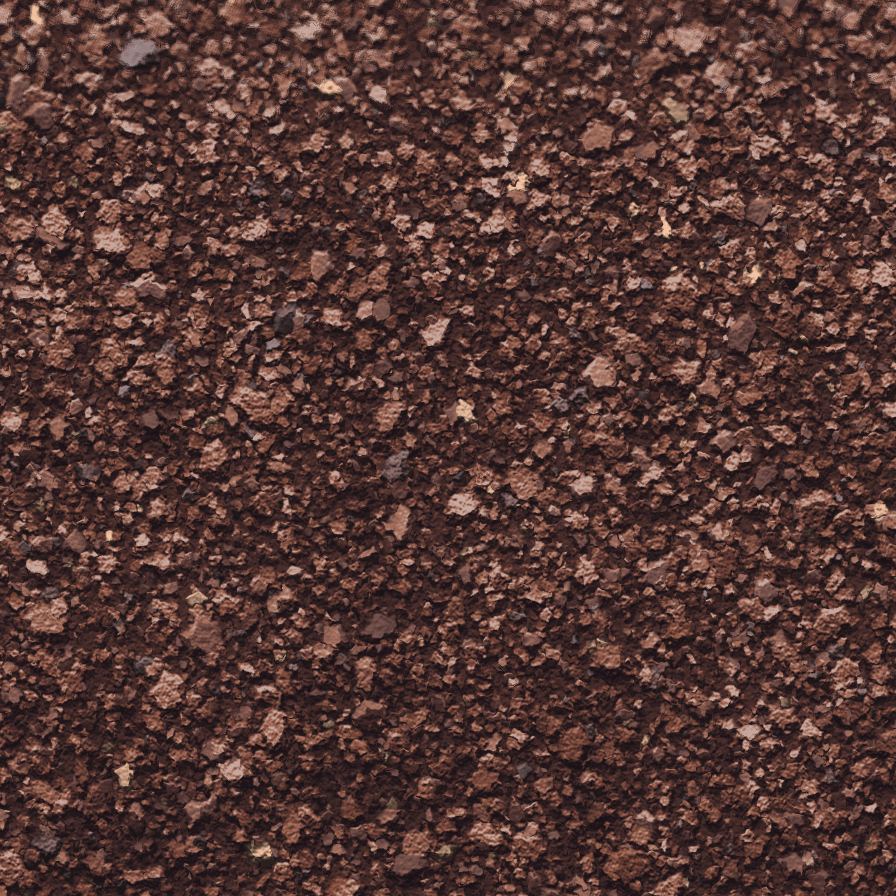
A three.js fragment shader for this texture:

```glsl
// A heap of coarse brown grounds lit from above. Three sizes of faceted grains
// are scattered on jittered grids and the highest one wins at each point; gradient
// noise crumbles their outlines and faces, and height gives the dark gaps.
varying vec2 vUv;

const vec3 GAP_COLOR = vec3(0.10, 0.07, 0.09);
const vec3 DEEP_BROWN = vec3(0.28, 0.175, 0.165);
const vec3 RED_BROWN = vec3(0.475, 0.27, 0.21);
const vec3 DULL_BROWN = vec3(0.45, 0.315, 0.295);
const vec3 LIGHT_BROWN = vec3(0.645, 0.43, 0.355);
const vec3 PALE_GLINT = vec3(0.78, 0.66, 0.62);
const vec3 SLATE = vec3(0.44, 0.39, 0.42);
const vec3 CREAM = vec3(0.90, 0.72, 0.59);

const vec3 LIGHT = vec3(-0.15, 0.72, 0.68);
const float COARSE_CELLS = 27.0;     // cells across for the largest grains
const float LAYER_RATIO = 1.7;       // each layer is finer by this factor
const float PILE_DEPTH = 0.013;      // spread of resting heights
const float WALL_SLOPE = 1.6;
const float CRUMBLE = 0.0055;        // wobble of the outlines
const float GRIT = 1.0;              // strength of the surface relief
const float GAP_LIGHT = 0.46;        // light left at the bottom of the heap
const float SHADOW = 0.50;           // strength of the cast shadows
const float EXPOSURE = 1.08;
const mat2 FIFTH_TURN = mat2(0.309, 0.951, -0.951, 0.309);

struct Grain {
  float height;
  float rim;
  vec2 lean;
  vec4 id;
};

vec4 hash4(vec2 p) {
  vec4 q = fract(p.xyxy * vec4(0.1031, 0.1030, 0.0973, 0.1099));
  q += dot(q, q.wzxy + 33.33);
  return fract((q.xxyz + q.yzzw) * q.zywx);
}

float slopeAt(vec2 cell, vec2 offset, vec2 f) {
  return dot(hash4(cell + offset).xy * 2.0 - 1.0, f - offset);
}

float gradientNoise(vec2 p) {
  vec2 c = floor(p), f = p - c;
  vec2 u = f * f * f * (f * (f * 6.0 - 15.0) + 10.0);
  return mix(mix(slopeAt(c, vec2(0, 0), f), slopeAt(c, vec2(1, 0), f), u.x),
             mix(slopeAt(c, vec2(0, 1), f), slopeAt(c, vec2(1, 1), f), u.x), u.y);
}

float relief(vec2 p) {
  return 0.6 * gradientNoise(p * 150.0) + 0.45 * gradientNoise(p * 320.0 + 17.0);
}

// Lays one grid of five-sided chips over what is already there.
void addLayer(vec2 p, float cells, float share, inout Grain best) {
  vec2 home = floor(p * cells);
  for (int y = -1; y <= 1; y++) for (int x = -1; x <= 1; x++) {
    vec2 cell = home + vec2(x, y);
    vec4 a = hash4(cell + floor(cells) * 7.0);
    vec4 b = hash4(cell + floor(cells) * 3.0 + 91.0);
    vec2 q = p * cells - cell - a.xy;
    float radius = mix(0.40, 0.72, a.z * a.z);
    if (a.w > share || dot(q, q) > 4.0 * radius * radius) continue;

    float angle = 6.2832 * b.x;
    mat2 spin = mat2(cos(angle), -sin(angle), sin(angle), cos(angle));
    q = spin * q;
    q.y *= mix(1.0, 1.8, b.y);

    float inside = 9.0;
    vec2 dir = vec2(1.0, 0.0), side = dir;
    for (int i = 0; i < 5; i++) {
      float d = radius * mix(0.65, 1.12, fract(b.z * (7.0 + 5.3 * float(i)))) - dot(q, dir);
      if (d < inside) { inside = d; side = dir; }
      dir = FIFTH_TURN * dir;
    }
    if (inside <= 0.0) continue;

    vec2 tilt = 1.2 * (fract(b.zw * 17.0) - 0.5);
    float top = radius * 0.52 + dot(q, tilt);
    float wall = inside * WALL_SLOPE;
    float height = PILE_DEPTH * b.w + min(top, wall) / cells;
    if (height > best.height) {
      vec2 lean = wall < top ? side * WALL_SLOPE : -tilt;
      best = Grain(height, inside / radius, lean * spin, fract(a * 31.0 + b.wxyz));
    }
  }
}

Grain heap(vec2 p) {
  Grain best = Grain(0.0, 0.1, vec2(0.0), vec4(0.5));
  float cells = COARSE_CELLS;
  for (int i = 0; i < 3; i++) {
    addLayer(p, cells, 0.40 + 0.40 * float(i), best);
    cells *= LAYER_RATIO;
  }
  return best;
}

// Lights a point and turns its tone into a colour.
vec3 shade(vec2 p, vec2 warp, float blocker, float exposure) {
  Grain g = heap(p + warp);
  float diffuse = max(dot(normalize(vec3(g.lean, 1.0)), LIGHT), 0.0);
  float smoothChip = smoothstep(0.70, 0.85, g.id.x);
  float grit = relief(p) - relief(p + LIGHT.xy * 0.0032);
  float tone = 0.15 + 0.62 * diffuse + GRIT * grit * mix(1.0, 0.4, smoothChip);
  tone *= mix(GAP_LIGHT, 1.0, smoothstep(0.001, 0.0175, g.height));
  tone *= 1.0 - SHADOW * smoothstep(0.0, 0.012, blocker - g.height);
  tone *= mix(0.6, 1.0, smoothstep(0.0, 0.16, g.rim));
  tone *= mix(0.70, 1.28, g.id.y) * exposure;

  vec3 body = mix(RED_BROWN, DULL_BROWN, max(smoothChip, 0.35 * g.id.z));
  vec3 color = mix(GAP_COLOR, DEEP_BROWN, smoothstep(0.03, 0.29, tone));
  color = mix(color, body, smoothstep(0.26, 0.50, tone));
  color = mix(color, LIGHT_BROWN, smoothstep(0.46, 0.72, tone));
  color = mix(color, PALE_GLINT, smoothstep(0.70, 0.98, tone));
  float lit = clamp(tone * 1.5, 0.2, 1.1);
  color = mix(color, SLATE * lit, 0.6 * step(0.965, g.id.w));
  return mix(color, CREAM * lit, 0.8 * step(0.988, g.id.z));
}

void main() {
  vec2 p = vUv + 2.0;
  vec2 warp = CRUMBLE * vec2(gradientNoise(p * 75.0), gradientNoise(p * 75.0 + 41.0))
            + 0.6 * CRUMBLE * vec2(gradientNoise(p * 170.0), gradientNoise(p * 170.0 + 23.0));
  float blocker = heap(p + warp + LIGHT.xy * 0.010).height;
  float patches = 0.30 * gradientNoise(p * 4.0) + 0.30 * gradientNoise(p * 13.0);
  float exposure = EXPOSURE * mix(0.90, 1.16, vUv.y) * (1.0 + patches);

  // Four turned taps smooth the edges and soften the focus near the top.
  float spread = mix(0.0005, 0.0013, smoothstep(0.78, 1.0, vUv.y));
  vec3 sum = vec3(0.0);
  for (int i = 0; i < 4; i++) {
    float turn = 1.5708 * float(i) + 0.46;
    vec2 tap = 1.4 * vec2(cos(turn), sin(turn));
    sum += shade(p + tap * spread, warp, blocker, exposure);
  }
  gl_FragColor = vec4(sum * 0.25, 1.0);
}
```
